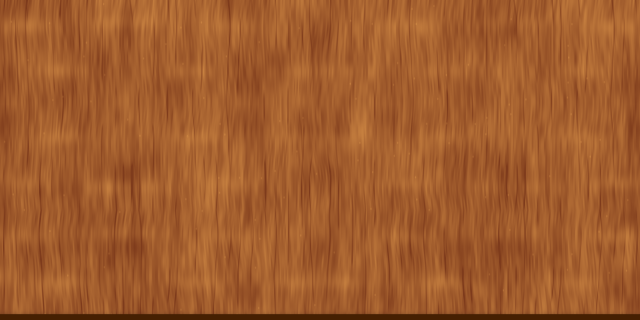
Give the GLSL for this texture, as a Shadertoy shader.

```glsl
// Reddish-brown wood panel with fine, gently bowed vertical grain and a dark strip along the bottom.

const vec3 WOOD_DARK  = vec3(0.52, 0.255, 0.12);
const vec3 WOOD_LIGHT = vec3(0.76, 0.485, 0.24);
const vec3 STRIP      = vec3(0.275, 0.125, 0.008);
const float STRIP_HEIGHT = 0.018;
const float MEAN_TONE    = 0.49;

const vec2 TILE        = vec2(0.6, 0.331);   // mirrored figure, in canvas heights
const vec2 TILE_ORIGIN = vec2(1.0, 0.674);
const float BEND       = 0.016;
const float LANES      = 26.0;               // dark growth lines per canvas height
const float LINE_WIDTH = 0.0012;
const float FLECK_CELL = 0.06;
const float FLECK_SIZE = 0.003;

// Figure patches in a tile: x, y, brightness
const int PATCH_COUNT = 8;
const vec3 PATCHES[PATCH_COUNT] = vec3[](
    vec3(0.00, 0.215, -0.26), vec3(0.60, 0.22, -0.34),
    vec3(0.215, 0.06, -0.26), vec3(0.21, 0.32, -0.24),
    vec3(0.28, 0.247, 0.26),  vec3(0.07, 0.104, 0.22),
    vec3(0.39, 0.104, 0.26),  vec3(0.55, 0.257, 0.18));
const vec2 DARK_SIZE  = vec2(0.045, 0.06);
const vec2 LIGHT_SIZE = vec2(0.075, 0.025);

float hash(vec2 p) {
    vec3 h = fract(p.xyx * vec3(0.1031, 0.1030, 0.0973));
    h += dot(h, h.yzx + 33.33);
    return fract((h.x + h.y) * h.z);
}

float noise(vec2 p) {
    vec2 i = floor(p), f = fract(p);
    f = f * f * (3.0 - 2.0 * f);
    return mix(mix(hash(i), hash(i + vec2(1, 0)), f.x),
               mix(hash(i + vec2(0, 1)), hash(i + vec2(1, 1)), f.x), f.y);
}

// Noise centred on zero
float signedNoise(vec2 p) { return noise(p + 40.0) - 0.5; }

vec2 mirrorTile(vec2 p) {
    return abs(mod(p - TILE_ORIGIN + TILE, 2.0 * TILE) - TILE);
}

// Fibres from broad to pore-thin, part mirrored and part free
float fibres(vec2 p, vec2 q) {
    return 0.18 * signedNoise(q * vec2(24.0, 2.5))
         + 0.24 * signedNoise(q * vec2(65.0, 5.0) + 11.0)
         + 0.28 * signedNoise(p * vec2(115.0, 10.0) + 23.0)
         + 0.40 * signedNoise(p * vec2(210.0, 22.0) + 37.0);
}

// Soft light and dark areas
float figure(vec2 p, vec2 q) {
    float tone = 0.28 * signedNoise(p * vec2(5.0, 4.0))
               + 0.26 * signedNoise(p * vec2(15.0, 10.0) + 7.0);
    float strength = 0.4 + 0.9 * noise(p * 3.0 + 60.0);
    for (int i = 0; i < PATCH_COUNT; i++) {
        vec2 size = PATCHES[i].z < 0.0 ? DARK_SIZE : LIGHT_SIZE;
        vec2 d = (q - PATCHES[i].xy) / size;
        tone += strength * PATCHES[i].z * exp(-dot(d, d));
    }
    return tone;
}

// Hair-thin dark lines, one per lane, broken along their length
float growthLines(vec2 q, float pixel) {
    float lane = floor(q.x * LANES);
    float centre = (lane + mix(0.15, 0.85, hash(vec2(lane + 50.0, 3.0)))) / LANES;
    float line = 1.0 - smoothstep(0.0, LINE_WIDTH + pixel, abs(q.x - centre));
    return line * smoothstep(0.4, 0.7, noise(vec2(lane * 7.0 + 90.0, q.y * 9.0)));
}

// Sparse pale flecks, slightly taller than wide
float flecks(vec2 p, float pixel) {
    vec2 cell = floor(p / FLECK_CELL);
    vec2 jitter = vec2(hash(cell + 17.0), hash(cell + 71.0));
    vec2 d = p - (cell + mix(vec2(0.2), vec2(0.8), jitter)) * FLECK_CELL;
    float dotShape = 1.0 - smoothstep(0.0, FLECK_SIZE + pixel, length(d * vec2(1.5, 1.0)));
    return dotShape * step(0.8, hash(cell + 131.0));
}

void mainImage(out vec4 fragColor, in vec2 fragCoord) {
    float pixel = 1.0 / iResolution.y;
    vec2 p = fragCoord * pixel;
    vec2 q = mirrorTile(p);

    // Bow the grain gently sideways
    float bend = BEND * (signedNoise(q * vec2(6.0, 8.0)) + 0.4 * signedNoise(p * vec2(9.0, 7.0)));
    vec2 shift = vec2(bend, 0.0);
    vec2 freeGrain = p + shift;
    vec2 tileGrain = vec2(q.x, p.y) + shift;

    float tone = MEAN_TONE + fibres(freeGrain, tileGrain) + figure(p, q);
    tone -= 0.36 * growthLines(tileGrain, pixel);
    tone += 0.28 * flecks(p, pixel);
    vec3 colour = mix(WOOD_DARK, WOOD_LIGHT, clamp(tone, -0.1, 1.1));

    // Bottom strip with a faint contact shadow
    colour *= 1.0 - 0.15 * exp(-max(p.y - STRIP_HEIGHT, 0.0) / 0.005);
    float wood = smoothstep(-0.5 * pixel, 0.5 * pixel, p.y - STRIP_HEIGHT);
    fragColor = vec4(mix(STRIP, colour, wood), 1.0);
}
```
